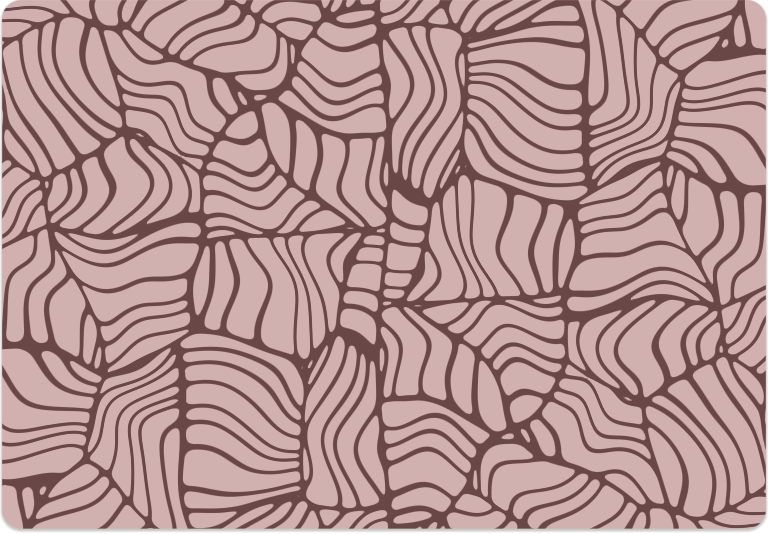
Reproduce this pattern procedurally as a Shadertoy shader.

```glsl
// A rounded mat covered with patches of wavy hand-drawn stripes.
// Warped Voronoi cells form the patches; each holds its own bent, fanned stripe
// field, softly joined to the cell borders. Both halves are point-symmetric.

#define PATCH_SIZE 0.225
#define STRIPE_GAP 0.0405
#define LINE_HALF 0.0039
#define JOIN_BLEND 0.012
#define WAVE_AMP 0.017
#define WAVE_FREQ 31.0
#define WARP_AMP 0.075
#define WARP_FREQ 4.2
#define CORNER_RADIUS 0.036

const vec3 PINK = vec3(0.82, 0.69, 0.69);
const vec3 BROWN = vec3(0.415, 0.28, 0.28);
const float TAU = 6.28318;

vec2 hash2(vec2 p) {
    vec3 q = fract(p.xyx * vec3(0.1031, 0.1030, 0.0973));
    q += dot(q, q.yzx + 33.33);
    return fract((q.xx + q.yz) * q.zy);
}

float cornerSlope(vec2 cell, vec2 offset) {
    float a = TAU * hash2(cell).x;
    return dot(vec2(cos(a), sin(a)), offset);
}

float gradientNoise(vec2 p) {
    vec2 i = floor(p), f = p - i;
    vec2 u = f * f * f * (f * (f * 6.0 - 15.0) + 10.0);
    vec2 e = vec2(1.0, 0.0);
    return mix(mix(cornerSlope(i, f), cornerSlope(i + e, f - e), u.x),
               mix(cornerSlope(i + e.yx, f - e.yx), cornerSlope(i + 1.0, f - 1.0), u.x), u.y);
}

float smoothMin(float a, float b, float k) {
    float h = max(k - abs(a - b), 0.0) / k;
    return min(a, b) - 0.25 * h * h * k;
}

vec2 site(vec2 cell) {
    return cell + 0.5 + 0.75 * (hash2(cell + 17.0) - 0.5);
}

// Finds the patch: returns border distance, outputs its id and local position
float patchBorder(vec2 p, out vec2 id, out vec2 local) {
    vec2 g = p / PATCH_SIZE + vec2(7.4, 6.2), base = floor(g), toSite = vec2(0.0);
    float nearest = 1e3;
    id = base;
    for (int y = -1; y <= 1; y++)
    for (int x = -1; x <= 1; x++) {
        vec2 cell = base + vec2(x, y), r = site(cell) - g;
        if (dot(r, r) < nearest) {
            nearest = dot(r, r);
            toSite = r;
            id = cell;
        }
    }
    float border = 1.0;
    for (int y = -2; y <= 2; y++)
    for (int x = -2; x <= 2; x++) {
        vec2 r = site(id + vec2(x, y)) - g, across = r - toSite;
        if (dot(across, across) > 1e-4)
            border = smoothMin(border, dot(0.5 * (r + toSite), normalize(across)), 0.03);
    }
    local = -toSite * PATCH_SIZE;
    return border * PATCH_SIZE;
}

// Stripe count across a patch; whole numbers are line centres
float stripeField(vec2 local, vec2 id) {
    vec2 rnd = hash2(id + 53.0), rnd2 = hash2(id + 91.0);
    float a = 0.25 * TAU * mod(id.x + id.y, 2.0) + 1.5 * (rnd.x - 0.5);
    vec2 q = mat2(cos(a), sin(a), -sin(a), cos(a)) * local;
    float bend = WAVE_AMP * sin(WAVE_FREQ * q.y + 6.0 * q.x + TAU * rnd.y)
               + 0.035 * gradientNoise(q * 6.0 + 40.0 * rnd)
               + 5.0 * (rnd.y - 0.5) * q.y * q.y;
    float fan = max(1.0 + 4.5 * (rnd2.x - 0.5) * q.y, 0.5);
    float f = (q.x + bend) / (fan * STRIPE_GAP) + rnd2.y;
    return f + 0.2 * sin(2.0 * f + TAU * rnd.x);
}

float stripeDistance(vec2 local, vec2 id) {
    vec2 e = vec2(0.001, 0.0);
    float f = stripeField(local, id);
    vec2 slope = vec2(stripeField(local + e, id), stripeField(local + e.yx, id)) - f;
    return (0.5 - abs(fract(f) - 0.5)) * e.x / max(length(slope), 1e-5);
}

float roundedBox(vec2 p, vec2 halfSize, float radius) {
    vec2 d = abs(p) - halfSize + radius;
    return length(max(d, 0.0)) + min(max(d.x, d.y), 0.0) - radius;
}

void mainImage(out vec4 fragColor, in vec2 fragCoord) {
    vec2 uv = (fragCoord - 0.5 * iResolution.xy) / iResolution.y;
    float aa = 0.8 / iResolution.y;

    // Fold the halves about a slightly wavy centre seam
    float seam = uv.x - 0.012 * sin(9.0 * uv.y);
    vec2 p = seam < 0.0 ? -uv : uv;

    // Curved patches, calmer beside the seam
    vec2 warp = vec2(gradientNoise(p * WARP_FREQ + 3.7), gradientNoise(p * WARP_FREQ + 31.3));
    warp.x *= smoothstep(0.0, 0.2, abs(seam));
    vec2 id, local;
    float border = patchBorder(p + WARP_AMP * warp, id, local);
    border = smoothMin(border, abs(seam), JOIN_BLEND);

    // Stripes flow into the borders with rounded ends
    float ink = smoothMin(stripeDistance(local, id), border, JOIN_BLEND) - LINE_HALF;
    float inkEdge = clamp(0.65 * fwidth(ink), 1e-5, aa);
    vec3 mat = mix(BROWN, PINK, smoothstep(-inkEdge, inkEdge, ink));

    // Mat on a white ground with a soft shadow beneath
    vec2 halfMat = vec2(0.5 * iResolution.x / iResolution.y - 0.004, 0.495);
    float edge = roundedBox(uv - vec2(0.0, 0.005), halfMat, CORNER_RADIUS);
    float shadow = roundedBox(uv - vec2(0.0, 0.002), halfMat, CORNER_RADIUS);
    vec3 ground = vec3(1.0 - 0.22 * (1.0 - smoothstep(-0.002, 0.006, shadow)));
    fragColor = vec4(mix(mat, ground, smoothstep(-aa, aa, edge)), 1.0);
}
```
